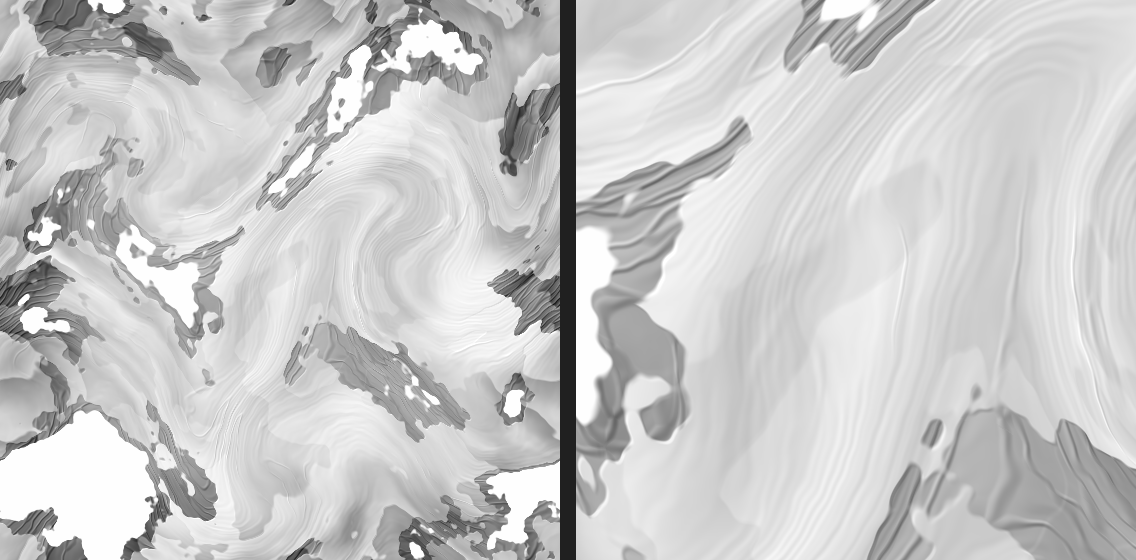
Left, the full canvas; right, a detail of the centre.
This texture is drawn by a three.js fragment shader. Its source:

```glsl
// Grey marbled skin: pale flowing sheets, white pools with dark leathery rims,
// and fine embossed creases. Vortices and wrapped gradient noise bend the plane,
// thresholds cut it into layers, and a slope difference lights the relief.

#define POOL_LEVEL 0.25
#define RIM_LEVEL 0.14
#define STAIN_LEVEL 0.30
#define EDGE_SOFTNESS 0.010
#define WARP 0.10
#define SWIRL 2.2
#define SWIRL_RADIUS 0.17
#define SHEET_TONE 0.865
#define RIM_TONE 0.645
#define POOL_TONE 0.995
#define RELIEF 1.1
#define LIGHT_STEP vec2(-0.0015, 0.0018)

varying vec2 vUv;

vec2 hash2(vec2 c) {
  vec3 q = fract(c.xyx * vec3(0.1031, 0.1030, 0.0973));
  q += dot(q, q.yzx + 33.33);
  return fract((q.xx + q.yz) * q.zy);
}

// Lattice cell wrapped to a whole number of repeats
vec2 wrapCell(vec2 c, vec2 reps) {
  return floor(mod(c + 0.5, reps));
}

float corner(vec2 cell, vec2 f, vec2 o, vec2 reps, float seed) {
  vec2 slope = hash2(wrapCell(cell + o, reps) + seed) * 2.0 - 1.0;
  return dot(slope, f - o);
}

// Tiling gradient noise, centred on zero
float noise(vec2 p, vec2 reps, float seed) {
  vec2 x = p * reps, cell = floor(x), f = x - cell;
  vec2 u = f * f * f * (f * (f * 6.0 - 15.0) + 10.0);
  float low = mix(corner(cell, f, vec2(0, 0), reps, seed),
                  corner(cell, f, vec2(1, 0), reps, seed), u.x);
  float high = mix(corner(cell, f, vec2(0, 1), reps, seed),
                   corner(cell, f, vec2(1, 1), reps, seed), u.x);
  return mix(low, high, u.y);
}

float fbm(vec2 p, vec2 reps, float seed) {
  float sum = 0.0, amp = 1.0;
  for (int i = 0; i < 5; i++) {
    sum += amp * noise(p, reps, seed + float(i) * 19.0);
    reps *= 2.0;
    amp *= 0.46;
  }
  return sum;
}

// Tiling cellular noise: 1 on the borders between cells, 0 inside
float wrinkles(vec2 p, vec2 reps) {
  vec2 x = p * reps, cell = floor(x);
  float near = 8.0, next = 8.0;
  for (int j = -1; j <= 1; j++) {
    for (int i = -1; i <= 1; i++) {
      vec2 c = cell + vec2(i, j);
      float d = length(c + hash2(wrapCell(c, reps) + 71.0) - x);
      next = min(next, max(near, d));
      near = min(near, d);
    }
  }
  return 1.0 - smoothstep(0.0, 0.25, next - near);
}

// Bend the plane with alternating vortices and a soft warp
vec2 flow(vec2 p) {
  vec2 q = p;
  for (int i = 0; i < 6; i++) {
    float n = float(i) + 1.0;
    vec2 d = fract(q - fract(n * vec2(0.7549, 0.5698)) + 0.5) - 0.5;
    float turn = SWIRL * exp(-dot(d, d) / (SWIRL_RADIUS * SWIRL_RADIUS));
    turn *= mod(n, 2.0) * 2.0 - 1.0;
    float c = cos(turn), s = sin(turn);
    q += vec2(c * d.x - s * d.y, s * d.x + c * d.y) - d;
  }
  return q + WARP * vec2(fbm(p, vec2(4), 5.0), fbm(p, vec2(4), 47.0));
}

float above(float level, float v) {
  return smoothstep(level - EDGE_SOFTNESS, level + EDGE_SOFTNESS, v);
}

// Returns tone, relief height and pool coverage
vec3 surface(vec2 p) {
  vec2 q = flow(p);
  vec2 calm = mix(p, q, 0.4);
  vec2 wave = cos(6.28318 * p);
  float busy = smoothstep(0.4, 1.0, max(wave.x, wave.y));
  float streak = noise(q, vec2(4, 24), 83.0);

  // Layer masks: rounded pools with ragged shores, broken up near the borders
  float ragged = 0.08 * noise(p, vec2(34), 41.0) + 0.05 * noise(p, vec2(70), 43.0);
  float h = fbm(calm, vec2(3), 1.0) + 0.1 * streak + ragged;
  h += busy * 0.5 * fbm(p, vec2(9), 29.0);
  float pool = above(POOL_LEVEL, h);
  float stain = above(STAIN_LEVEL, fbm(calm, vec2(5), 61.0) + ragged + 0.12 * busy);
  float rim = max(above(RIM_LEVEL, h), stain);

  // Overlapping sheets: slow ramps that end in crisp lips
  float ramp = fract(3.0 * fbm(calm, vec2(4), 97.0));
  float sheet = ramp - smoothstep(0.95, 1.0, ramp);

  // Sparse fine folds and leathery wrinkles
  float fold = 1.0 - smoothstep(0.0, 0.035, abs(noise(q, vec2(5, 13), 11.0)));
  fold *= smoothstep(-0.05, 0.2, noise(p, vec2(7), 67.0));
  float leather = wrinkles(q, vec2(18, 40));
  float grain = noise(q, vec2(26, 90), 37.0);

  // Tones
  float pale = SHEET_TONE + 0.16 * noise(q, vec2(5, 7), 53.0) + 0.12 * streak;
  pale -= (0.05 + 0.2 * busy) * sheet + 0.02 * busy;
  float glow = smoothstep(0.06, 0.36, noise(p, vec2(4), 13.0));
  pale = mix(pale, 0.975, 0.8 * glow);
  float dark = RIM_TONE + 0.22 * noise(q, vec2(9, 12), 23.0);
  dark -= 0.06 * leather + busy * (0.04 + 0.28 * sheet);
  float tone = mix(mix(pale, dark, rim), POOL_TONE, pool);

  float height = 0.07 * fold + 0.07 * grain + (0.03 + 0.09 * busy) * sheet;
  height += rim * (0.16 * leather + 0.06 * grain - 0.08);
  return vec3(tone, height, pool);
}

void main() {
  vec3 here = surface(vUv);
  vec3 lit = surface(vUv + LIGHT_STEP);
  float shade = RELIEF * (here.y - lit.y) * (1.0 - here.z);
  gl_FragColor = vec4(vec3(clamp(here.x + shade, 0.0, 1.0)), 1.0);
}
```
